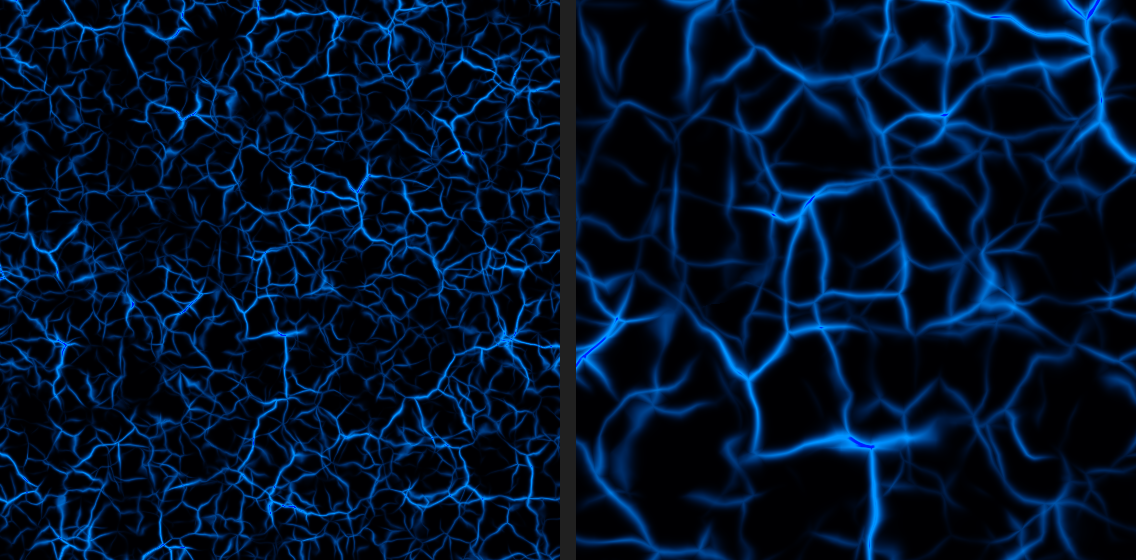
Left: the whole. Right: its middle third, enlarged.
This texture is drawn by a three.js fragment shader. Its source:

```glsl
// Electric blue filaments on black: a tangled web of thin glowing threads.
// Three layers of Voronoi cell borders are bent by noise into kinked paths,
// faded in and out along their length, then merged and coloured by glow.

varying vec2 vUv;

const vec3 BACKGROUND = vec3(0.0, 0.0, 0.008);

float hash(vec2 p) {
  return fract(sin(dot(p, vec2(127.1, 311.7))) * 43758.5453);
}

vec2 hash2(vec2 p) {
  return vec2(hash(p), hash(p + vec2(37.3, 17.9)));
}

// Value noise, 0 to 1; smoothness 0 leaves sharp creases, 1 rounds them
float valueNoise(vec2 p, float smoothness) {
  vec2 cell = floor(p);
  vec2 f = fract(p);
  vec2 u = mix(f, f * f * (3.0 - 2.0 * f), smoothness);
  float low = mix(hash(cell), hash(cell + vec2(1.0, 0.0)), u.x);
  float high = mix(hash(cell + vec2(0.0, 1.0)), hash(cell + vec2(1.0)), u.x);
  return mix(low, high, u.y);
}

vec2 creasedOffset(vec2 p) {
  return vec2(valueNoise(p, 0.2), valueNoise(p + vec2(51.7, 83.2), 0.2)) - 0.5;
}

vec2 rotate(vec2 p, float angle) {
  float c = cos(angle);
  float s = sin(angle);
  return vec2(c * p.x - s * p.y, s * p.x + c * p.y);
}

// Bends space at three sizes, so straight borders become kinked paths
vec2 kinkedWarp(vec2 p, float seed) {
  vec2 bend = 0.026 * creasedOffset(rotate(p, seed) * 19.0 + seed);
  bend += 0.017 * creasedOffset(rotate(p, seed + 0.6) * 44.0 + seed);
  bend += 0.005 * creasedOffset(rotate(p, seed + 1.1) * 90.0 + seed);
  return p + bend;
}

// Distance to the nearest Voronoi border, in cell units
float borderDistance(vec2 p) {
  vec2 cell = floor(p);
  vec2 f = fract(p);
  vec2 nearest = vec2(0.0);
  float nearestSq = 8.0;
  for (int y = -1; y <= 1; y++) {
    for (int x = -1; x <= 1; x++) {
      vec2 g = vec2(float(x), float(y));
      vec2 r = g + hash2(cell + g) - f;
      float d = dot(r, r);
      if (d < nearestSq) {
        nearestSq = d;
        nearest = r;
      }
    }
  }
  float border = 8.0;
  for (int y = -1; y <= 1; y++) {
    for (int x = -1; x <= 1; x++) {
      vec2 g = vec2(float(x), float(y));
      vec2 r = g + hash2(cell + g) - f;
      vec2 gap = r - nearest;
      if (dot(gap, gap) > 0.0001) {
        border = min(border, dot(0.5 * (nearest + r), normalize(gap)));
      }
    }
  }
  return max(border, 0.0);
}

// One web of threads; strength varies along them so they fade and break
float filaments(vec2 p, float scale, float strength, float seed) {
  float d = borderDistance(kinkedWarp(p, seed) * scale + seed) / scale;
  float fade = 0.62 * valueNoise(p * scale * 1.3 + seed * 2.3, 1.0)
             + 0.38 * valueNoise(p * scale * 2.7 + seed * 3.1, 1.0);
  float power = strength * smoothstep(0.24, 0.82, fade);
  float width = mix(0.0023, 0.0036, min(power, 1.0));
  return power * exp(-pow(d / width, 1.5));
}

// Navy to azure; the rare overloaded spots turn pure blue
vec3 electricColour(float glow) {
  float v = min(glow, 1.0);
  float overload = smoothstep(1.06, 1.2, glow);
  float green = v * (0.36 + 0.22 * v) * (1.0 - 0.8 * overload);
  return BACKGROUND + vec3(0.0, green, v);
}

void main() {
  float coarse = filaments(vUv, 11.0, 1.1, 3.7);
  float middle = filaments(vUv, 16.0, 0.8, 19.4);
  float fine = filaments(vUv, 22.0, 0.55, 42.6);
  float brightest = max(coarse, max(middle, fine));
  float glow = mix(brightest, coarse + middle + fine, 0.35);
  gl_FragColor = vec4(electricColour(glow), 1.0);
}
```
